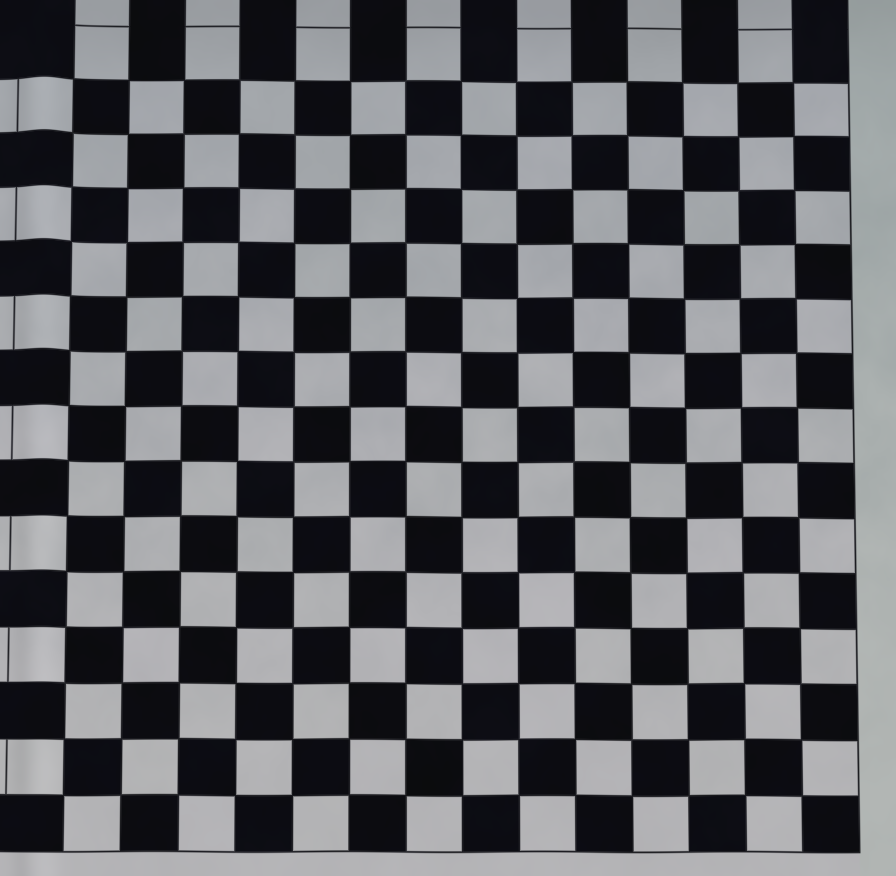
A WebGL 1 fragment shader for this pattern:

```glsl
precision highp float;
// Checkered cloth: 15 x 15 squares with hairlines on the grid and a pale margin.
// Canvas position is warped into cell coordinates; the colour is the product of two
// soft square waves, then shaded with layered sines, a fold and per-cell tints.
uniform vec2 u_resolution;

#define CENTER vec2(0.4531, 0.4531)
#define PITCH_X 0.0616
#define PITCH_Y 0.0613
#define FIRST_LINE -7.0
#define LAST_LINE 8.0
#define LINE_HALF_WIDTH 0.0009
#define EDGE_SOFTNESS 0.0011
#define INK vec3(0.047, 0.048, 0.068)
#define CLOTH_COOL vec3(0.635, 0.650, 0.668)
#define CLOTH_WARM vec3(0.705, 0.704, 0.714)
#define MARGIN_TINT vec3(0.985, 1.010, 0.985)
#define BLOTCH 0.010

float hash(vec2 cell) {
  return fract(sin(dot(cell, vec2(41.3, 289.1))) * 4375.85);
}

float bump(float x, float middle, float width) {
  float d = (x - middle) / width;
  return exp(-d * d);
}

// Soft cloudiness from layered sines
float clouds(vec2 p) {
  float sum = 0.0;
  float gain = 0.5;
  for (int i = 0; i < 4; i++) {
    sum += gain * sin(p.x + 1.7 * sin(p.y)) * sin(p.y + 1.3 * sin(p.x * 0.8));
    p = mat2(1.5, 1.1, -1.1, 1.5) * p + 2.3;
    gain *= 0.6;
  }
  return sum;
}

// Canvas position (y down) to cell coordinates: widening, tilt and fold
vec2 clothCoords(vec2 p, float pitchX) {
  float tilt = 0.0052 * (p.x - 0.08) * (1.0 - 0.9 * p.y);
  float fold = 0.004 * bump(p.x, 0.05, 0.025) * (1.0 - p.y);
  float ripple = 0.0005 * sin(p.x * 29.0 + 3.0 * p.y);
  float col = (p.x - CENTER.x) / pitchX;
  float left = min(col, 0.0);
  col += 0.0015 * left * left * -1.0 * -p.y;
  float row = (p.y - CENTER.y - tilt + fold + ripple) / PITCH_Y;
  return vec2(col, row - 0.0017 * row * row);
}

// Square wave of +1 and -1 with soft steps on the whole numbers
vec2 softSquare(vec2 g, vec2 pitch, float soft) {
  vec2 sides = 1.0 - 2.0 * mod(floor(g), 2.0);
  vec2 dist = abs(g - floor(g + 0.5)) * pitch;
  return sides * clamp(dist / soft, 0.0, 1.0);
}

void main() {
  vec2 p = vec2(gl_FragCoord.x, u_resolution.y - gl_FragCoord.y) / u_resolution.x;
  float soft = max(EDGE_SOFTNESS, 0.6 / u_resolution.x);
  vec2 pitch = vec2(PITCH_X + 0.00178 * p.y, PITCH_Y);
  vec2 g = clothCoords(p, pitch.x);

  // Squares: outside the first lines the border cells continue
  vec2 held = max(g, vec2(FIRST_LINE + 0.5));
  vec2 wave = softSquare(held, pitch, soft);
  float pale = 0.5 - 0.5 * wave.x * wave.y;

  // Margin past the last lines
  vec2 past = (g - LAST_LINE) * pitch;
  float margin = smoothstep(-soft, soft, max(past.x, past.y));
  pale = mix(pale, 1.0, margin);

  // Hairlines, stopped where the cloth ends
  vec2 nearest = clamp(floor(g + 0.5), FIRST_LINE, LAST_LINE);
  vec2 lineDist = abs(g - nearest) * pitch;
  vec2 hair = 1.0 - smoothstep(LINE_HALF_WIDTH - soft, LINE_HALF_WIDTH + soft, lineDist);
  hair *= 1.0 - smoothstep(-soft, soft, past.yx - LINE_HALF_WIDTH);
  float ruled = max(hair.x, hair.y);

  // Cloth shading: cooler at the top, cloudy, tinted per cell
  float cloud = clouds(p * 22.0);
  float tint = (hash(floor(held)) - 0.5) * (1.0 - margin);
  float warmth = smoothstep(0.05, 0.85, p.y + 0.12 * cloud + 0.15 * tint);
  vec3 cloth = mix(CLOTH_COOL, CLOTH_WARM, warmth);
  cloth += BLOTCH * (cloud + tint * vec3(0.6, 0.2, 1.2));
  cloth *= 1.0 - 0.06 * (1.0 - smoothstep(0.0, 0.1, p.y));
  cloth *= 1.0 + 0.05 * bump(p.x, 0.05, 0.018) - 0.05 * bump(p.x, 0.024, 0.012);
  float sideMargin = smoothstep(-soft, soft, past.x);
  cloth *= mix(vec3(1.0), MARGIN_TINT, sideMargin);

  // Ink with a faint blue drift
  vec3 ink = INK + vec3(0.003, 0.002, 0.012) * (cloud + tint);
  vec3 color = mix(ink, cloth, pale);
  color = mix(color, ink, 0.9 * ruled);
  gl_FragColor = vec4(color, 1.0);
}
```
